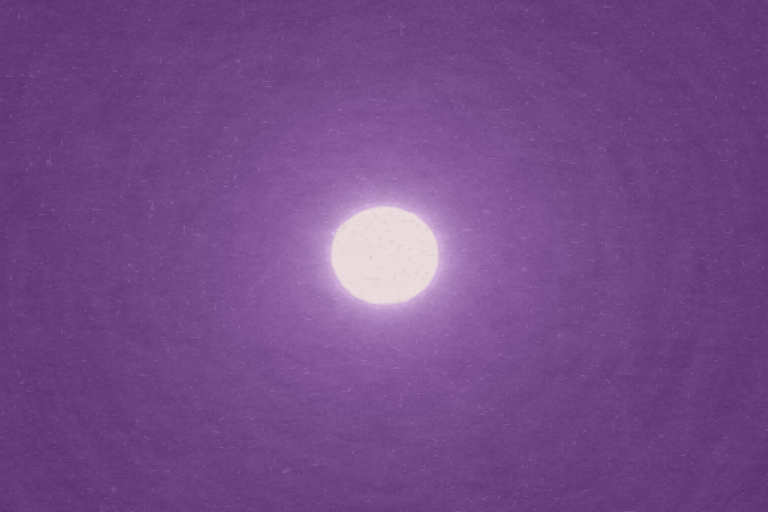
A Shadertoy shader for this background:

```glsl
// A pale hand-drawn disc glowing on violet paper, shaded in pencil strokes.
// Elliptical exponential falloffs make the halo; value noise in polar and
// canvas coordinates makes concentric strokes, horizontal hatching and grain.

const float TAU = 6.2831853;
const vec3 VIOLET = vec3(0.370, 0.215, 0.450);
const vec3 HALO_TINT = vec3(1.0, 0.85, 1.0);
const vec3 RIM_TINT = vec3(1.0, 1.4, 0.75);
const vec3 CREAM = vec3(0.915, 0.855, 0.865);
const vec2 DISC_RADII = vec2(0.105, 0.096);

float hash(vec2 p) {
    vec3 q = fract(vec3(p.xyx) * 0.1031);
    q += dot(q, q.yzx + 33.33);
    return fract((q.x + q.y) * q.z);
}

// Value noise in -1..1, repeating horizontally every period cells.
float noise(vec2 p, float period) {
    vec2 cell = floor(p), f = fract(p);
    f = f * f * (3.0 - 2.0 * f);
    float x0 = mod(cell.x, period), x1 = mod(cell.x + 1.0, period);
    float low = mix(hash(vec2(x0, cell.y)), hash(vec2(x1, cell.y)), f.x);
    float high = mix(hash(vec2(x0, cell.y + 1.0)), hash(vec2(x1, cell.y + 1.0)), f.x);
    return 2.0 * mix(low, high, f.y) - 1.0;
}

float canvasNoise(vec2 p, vec2 frequency) {
    return noise(p * frequency + 500.0, 4096.0);
}

// Arcs running around the centre, with slightly wandering radii.
float ringStrokes(float turn, float radius, float wander) {
    float r = radius + 0.012 * wander;
    float broad = noise(vec2(turn * 36.0, r * 34.0), 36.0);
    float fine = noise(vec2(turn * 90.0, r * 95.0 + 40.0), 90.0);
    return 0.55 * broad + 0.45 * fine;
}

float hatching(vec2 p, float wander) {
    vec2 q = p + vec2(0.0, 0.010 * wander);
    return 0.5 * canvasNoise(q, vec2(14.0, 75.0))
         + 0.5 * canvasNoise(q + 3.7, vec2(45.0, 170.0));
}

float paperGrain(vec2 p) {
    return 0.6 * canvasNoise(p, vec2(170.0, 260.0))
         + 0.4 * canvasNoise(p + 1.3, vec2(340.0, 340.0));
}

vec3 haloColor(float radius) {
    float halo = 0.383 * exp(-radius / 0.264);
    float rim = 0.09 * exp(-(max(radius, 0.095) - 0.12) / 0.031);
    return VIOLET + halo * HALO_TINT + rim * RIM_TINT;
}

// Coverage of an ellipse whose outline wobbles like a drawn line.
float discMask(vec2 p, float turn, float grain, float pixel) {
    float wobble = 0.0018 * noise(vec2(turn * 14.0, 7.0), 14.0)
                 + 0.0012 * noise(vec2(turn * 40.0, 19.0), 40.0);
    float dist = (length(p / DISC_RADII) - 1.0) * DISC_RADII.y;
    dist += wobble + 0.0015 * grain;
    float soft = max(0.004, pixel);
    return 1.0 - smoothstep(-soft, soft, dist);
}

void mainImage(out vec4 fragColor, in vec2 fragCoord) {
    float pixel = 1.0 / iResolution.y;
    vec2 uv = fragCoord * pixel;
    vec2 center = vec2(0.5013 * iResolution.x * pixel, 0.501);
    vec2 p = uv - center;

    float radius = length(p * vec2(0.95, 1.05));
    float turn = atan(p.y, p.x) / TAU + 0.5;
    float wander = canvasNoise(p, vec2(9.0));
    float grain = paperGrain(p);

    // Background glow and pencil texture
    float rings = ringStrokes(turn, radius, wander);
    float hatch = hatching(p, wander);
    float cloud = canvasNoise(p, vec2(5.0, 8.0));
    float shade = 0.018 * rings + 0.014 * hatch + 0.022 * grain + 0.005 * cloud;
    vec3 color = haloColor(radius) + shade * vec3(1.0, 0.95, 0.95);

    // Sparse light flecks left between strokes
    float fleck = canvasNoise(p + 8.0, vec2(130.0, 200.0));
    color += 0.06 * smoothstep(0.72, 0.95, fleck);

    // Faint sketched outline just outside the disc
    float outline = abs(length(p / (DISC_RADII * 1.07)) - 1.0);
    color += 0.035 * exp(-outline * outline * 900.0) * (0.6 + 0.4 * rings);

    // Pale disc with faint grey specks
    float speck = smoothstep(0.55, 0.95, canvasNoise(p + 5.0, vec2(110.0, 150.0)));
    vec3 cream = CREAM + 0.012 * grain + 0.006 * hatch - 0.04 * speck;
    color = mix(color, cream, discMask(p, turn, grain, pixel));

    fragColor = vec4(clamp(color, 0.0, 1.0), 1.0);
}
```
